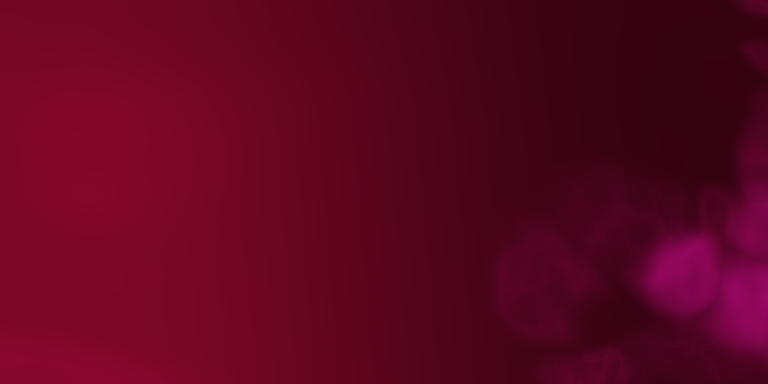
Give the GLSL for this background, as a Shadertoy shader.

```glsl
// A crimson backdrop that darkens to the right, with magenta smoke rising
// in the lower right corner. Soft ellipses place the smoke; layered sines
// bend the plane so that their rims curl and fine filaments appear.

const vec3 DEEP_WINE = vec3(0.215, 0.010, 0.070);
const vec3 CRIMSON = vec3(0.485, 0.028, 0.152);
const vec3 ROSE = vec3(0.580, 0.035, 0.220);
const vec3 PLUM = vec3(0.430, 0.020, 0.200);
const vec3 MAGENTA = vec3(0.700, 0.030, 0.460);

mat2 rotation(float angle) {
    float c = cos(angle), s = sin(angle);
    return mat2(c, s, -s, c);
}

// Bends the plane with sines of rising frequency and falling strength.
vec2 warp(vec2 p, float frequency, float strength) {
    mat2 turn = rotation(1.1);
    vec2 q = p;
    for (int i = 0; i < 5; i++) {
        q += strength * sin(frequency * (turn * q).yx + vec2(1.7, 4.1) * float(i + 1));
        frequency *= 1.65;
        strength *= 0.60;
        turn *= rotation(0.9);
    }
    return q;
}

// Smooth layered sines, roughly from -1 to 1.
float waves(vec2 p) {
    float sum = 0.0, weight = 0.5;
    for (int i = 0; i < 5; i++) {
        sum += weight * sin(p.x + 1.3 * sin(p.y)) * cos(p.y + float(i));
        p = rotation(0.8) * p * 1.8;
        weight *= 0.55;
    }
    return sum;
}

// Thin bright lines where the wave field crosses zero.
float filaments(vec2 p, float sharpness) {
    return exp(-sharpness * abs(waves(p)));
}

// Soft tilted ellipse: one at the centre, fading out near its rim.
float puff(vec2 p, vec2 centre, vec2 radius, float angle) {
    vec2 d = (p - centre) * rotation(angle) / radius;
    return 1.0 - smoothstep(0.35, 1.15, length(d));
}

// Soft band around an ellipse, for the curled rims.
float curl(vec2 p, vec2 centre, vec2 radius, float width) {
    float d = (length((p - centre) / radius) - 1.0) / width;
    return exp(-d * d);
}

vec3 backdrop(vec2 p) {
    float cloud = waves(warp(p, 3.0, 0.08) * 4.0);
    float shade = smoothstep(0.2, 1.75, p.x + 0.08 * (p.y - 0.4) + 0.05 * cloud);
    vec3 colour = mix(CRIMSON, DEEP_WINE, shade);
    colour *= 1.0 + 0.035 * cloud - 0.09 * smoothstep(0.7, 1.0, p.y) * (1.0 - shade);
    colour *= 1.0 + 0.06 * puff(p, vec2(0.3, 0.6), vec2(0.35, 0.25), 0.0);

    // Low haze on the left
    float haze = puff(p, vec2(0.08, 0.0), vec2(0.50, 0.15), -0.1);
    return mix(colour, ROSE, haze * (0.45 + 0.25 * cloud));
}

// Thin veil of the plume, with curled rims and filaments.
float veilDensity(vec2 p, vec2 q) {
    float body = 0.60 * puff(q, vec2(1.44, 0.27), vec2(0.17, 0.20), 0.3);
    body = max(body, 0.42 * puff(q, vec2(1.64, 0.42), vec2(0.22, 0.17), -0.2));
    body = max(body, 0.75 * puff(q, vec2(1.90, 0.42), vec2(0.15, 0.15), 0.2));
    body = max(body, 0.75 * puff(q, vec2(2.02, 0.58), vec2(0.10, 0.20), -0.2));
    body = max(body, 0.80 * puff(q, vec2(1.57, 0.00), vec2(0.19, 0.10), 0.0));
    body = max(body, 0.45 * puff(q, vec2(1.82, 0.08), vec2(0.28, 0.15), 0.0));
    body = max(body, 0.80 * puff(q, vec2(1.98, 1.00), vec2(0.10, 0.06), -0.3));
    body = max(body, 0.50 * puff(q, vec2(2.00, 0.83), vec2(0.06, 0.05), -0.5));

    float rims = 0.35 * curl(q, vec2(1.42, 0.27), vec2(0.10, 0.13), 0.22);
    rims += 0.40 * curl(q, vec2(1.86, 0.46), vec2(0.055, 0.08), 0.25);
    rims += 0.25 * curl(q, vec2(1.62, 0.35), vec2(0.08, 0.11), 0.20);

    float threads = filaments(warp(p, 7.0, 0.045) * 15.0, 7.0);
    float hollow = puff(q, vec2(1.58, 0.18), vec2(0.11, 0.09), -0.4);
    float density = body * (0.60 + 0.40 * threads + 0.25 * waves(q * 14.0));
    density += rims * smoothstep(0.0, 0.3, body) * 0.6;
    return clamp(density * (1.0 - 0.75 * hollow), 0.0, 1.0);
}

// Dense bright heart of the plume.
float coreDensity(vec2 q) {
    float core = puff(q, vec2(1.78, 0.29), vec2(0.16, 0.13), -0.5);
    core = max(core, puff(q, vec2(1.96, 0.20), vec2(0.18, 0.16), -0.5));
    core = max(core, 0.65 * puff(q, vec2(2.02, 0.40), vec2(0.13, 0.18), 0.0));
    return clamp(core * (0.82 + 0.28 * waves(q * 11.0)), 0.0, 1.0);
}

void mainImage(out vec4 fragColor, in vec2 fragCoord) {
    // Height spans 0 to 1; width is scaled to span 0 to 2.
    vec2 p = fragCoord / iResolution.xy * vec2(2.0, 1.0);
    vec2 bent = warp(p, 9.0, 0.022);

    vec3 colour = backdrop(p);
    colour = mix(colour, PLUM, 0.85 * veilDensity(p, bent));
    colour = mix(colour, MAGENTA, 0.88 * coreDensity(bent));
    fragColor = vec4(colour, 1.0);
}
```
